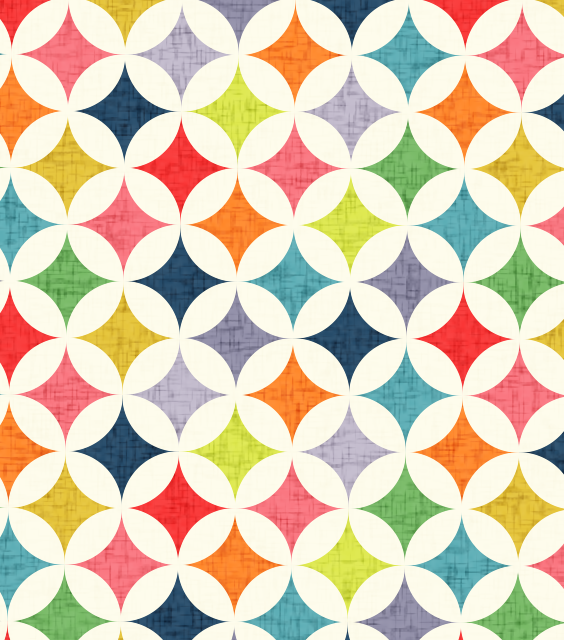
Reproduce this pattern procedurally as a Shadertoy shader.

```glsl
// Four-pointed concave stars in a linen weave, set between cream petals.

const vec3 PALETTE[10] = vec3[10](
    vec3(0.98, 0.21, 0.21),  // red
    vec3(0.98, 0.46, 0.50),  // pink
    vec3(1.00, 0.53, 0.16),  // orange
    vec3(0.90, 0.77, 0.22),  // yellow
    vec3(0.87, 0.91, 0.30),  // lime
    vec3(0.47, 0.73, 0.40),  // green
    vec3(0.36, 0.68, 0.71),  // teal
    vec3(0.14, 0.29, 0.41),  // navy
    vec3(0.57, 0.56, 0.66),  // slate
    vec3(0.76, 0.73, 0.80)); // lavender

// Colour order: six rows of four stars, then it repeats.
const int ORDER[24] = int[24](
    1, 9, 2, 6,
    2, 7, 4, 9,
    3, 0, 1, 5,
    6, 1, 2, 4,
    5, 7, 6, 8,
    0, 3, 8, 7);

float hash(vec2 p) {
    p = fract(p * vec2(0.1031, 0.1137));
    p += dot(p, p.yx + 33.33);
    return fract((p.x + p.y) * p.x * 7.31 + p.y * 5.17);
}

float noise(vec2 p) {
    vec2 i = floor(p), f = fract(p);
    f = f * f * (3.0 - 2.0 * f);
    return mix(mix(hash(i), hash(i + vec2(1, 0)), f.x),
               mix(hash(i + vec2(0, 1)), hash(i + vec2(1, 1)), f.x), f.y);
}

// Dark slubs of thread running both ways, denser in some patches.
float weave(vec2 p) {
    float across = noise(p * vec2(4.5, 26.0));
    float down = noise(p.yx * vec2(4.5, 26.0) + 71.0);
    float grain = noise(p * 28.0 + 19.0);
    float patches = 0.5 + 0.8 * noise(p * 2.3 + 40.0);
    float threads = smoothstep(0.45, 1.0, across) + smoothstep(0.45, 1.0, down);
    return threads * patches * (0.55 + 0.7 * grain);
}

vec3 starColor(vec2 cell) {
    int row = int(mod(cell.y, 6.0));
    int column = int(mod(cell.x, 8.0)) / 2;
    return PALETTE[ORDER[row * 4 + column]];
}

void mainImage(out vec4 fragColor, in vec2 fragCoord) {
    // One unit is a star's half width; y runs downward.
    vec2 p = vec2(fragCoord.x, iResolution.y - fragCoord.y) / iResolution.y;
    p = p * 11.29 - vec2(0.206, 0.956);
    p += vec2(0.0074 * p.y, -0.003 * p.x); // slight skew of the cloth
    float pixel = 11.29 / iResolution.y;

    // Nearest star centre on the diagonal lattice.
    vec2 diagonal = 2.0 * floor(vec2(p.x + p.y, p.x - p.y) * 0.5) + 1.0;
    vec2 cell = vec2(diagonal.x + diagonal.y, diagonal.x - diagonal.y) * 0.5;

    // Arcs about the diagonal neighbours cut the star's sides.
    float edge = length(abs(p - cell) - 1.0) - 1.006;
    float star = smoothstep(-0.6 * pixel, 0.6 * pixel, edge);

    // Dyed threads, with a little fading.
    float slub = weave(p + 30.0);
    vec3 dye = starColor(cell);
    vec3 cloth = dye * mix(vec3(1.0), dye, 0.38 * slub) * (1.0 - 0.07 * slub);
    cloth = mix(cloth, vec3(1.0), 0.07 * noise(p * vec2(12.0, 14.0) + 90.0));

    vec3 cream = vec3(0.995, 0.988, 0.925) - vec3(0.006, 0.008, 0.014) * slub;
    fragColor = vec4(mix(cream, cloth, star), 1.0);
}
```
